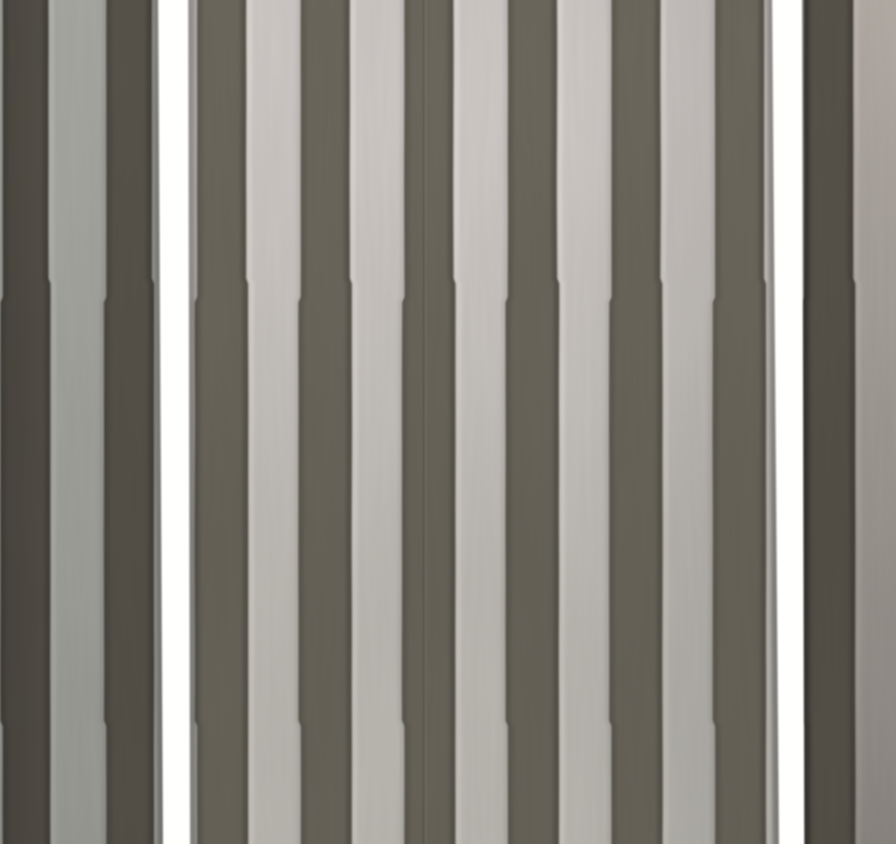
Write a WebGL 2 fragment shader that draws this texture.

```glsl
#version 300 es
precision highp float;
// Upright slats: evenly pitched pale bars on dark grey, cut by two slim white gaps
// into three panels. Each panel has its own stripe offset and tone; the bar edges
// step slightly at two heights, and stretched gradient noise adds a faint grain.
uniform vec2 u_resolution;
out vec4 outColor;

const vec3 DARK_MID = vec3(0.400, 0.385, 0.345);
const vec3 DARK_SIDE = vec3(0.325, 0.310, 0.278);
const vec3 PALE_TOP = vec3(0.785, 0.765, 0.752);
const vec3 PALE_LOW = vec3(0.705, 0.695, 0.670);
const vec3 PALE_LEFT = vec3(0.600, 0.600, 0.580);
const vec3 PALE_RIGHT = vec3(0.610, 0.590, 0.565);
const vec3 GAP_WHITE = vec3(1.0, 1.0, 0.995);
const float PITCH = 0.1156;

vec2 hashGradient(vec2 cell) {
  vec2 q = vec2(dot(cell, vec2(127.1, 311.7)), dot(cell, vec2(269.5, 183.3)));
  return fract(sin(q) * 43758.5) * 2.0 - 1.0;
}

float gradientNoise(vec2 p) {
  vec2 i = floor(p), f = fract(p);
  vec2 w = f * f * f * (f * (f * 6.0 - 15.0) + 10.0);
  float a = dot(hashGradient(i), f);
  float b = dot(hashGradient(i + vec2(1, 0)), f - vec2(1, 0));
  float c = dot(hashGradient(i + vec2(0, 1)), f - vec2(0, 1));
  float d = dot(hashGradient(i + vec2(1, 1)), f - vec2(1, 1));
  return mix(mix(a, b, w.x), mix(c, d, w.x), w.y);
}

// Soft coverage of the interval from lo to hi
float band(float x, float lo, float hi, float soft) {
  return smoothstep(lo - soft, lo + soft, x) - smoothstep(hi - soft, hi + soft, x);
}

// Signed distance along x from the middle of the nearest repeat
float repeatOffset(float x, float center, float pitch) {
  return (fract((x - center) / pitch + 0.5) - 0.5) * pitch;
}

// Bell-shaped falloff around zero
float glow(float d, float width) {
  return exp(-d * d / (width * width));
}

// Signed distance to a leaning gap that narrows downwards; negative inside
float gapDistance(vec2 p, float low, float top, float halfLow, float halfTop) {
  return abs(p.x - mix(low, top, p.y)) - mix(halfLow, halfTop, p.y);
}

void main() {
  vec2 p = gl_FragCoord.xy / u_resolution;
  float pixel = 1.0 / u_resolution.x;
  float soft = max(0.0022, pixel);

  // Panels and their stripe layout
  float isLeft = 1.0 - step(0.195, p.x);
  float isRight = step(0.881, p.x);
  float isSide = isLeft + isRight;
  float center = mix(mix(0.3055, 0.0866, isLeft), 0.983, isRight);
  float halfWidth = mix(0.0284, 0.0303, isLeft);

  // Bar edges step sideways at two heights, with a slight waver
  float waver = 0.0007 * gradientNoise(vec2(floor(p.x / PITCH * 2.0), p.y * 7.0));
  float upper = smoothstep(0.640, 0.650, p.y);
  float lower = 1.0 - smoothstep(0.138, 0.148, p.y);
  float lo = -halfWidth - 0.0022 * smoothstep(0.662, 0.672, p.y) + waver;
  float hi = halfWidth - 0.0010 + 0.0026 * max(upper, lower) + waver;
  float d = repeatOffset(p.x, center, PITCH);
  float pale = band(d, lo, hi, soft);

  // Dark bars: dimmer side panels, shaded along both edges
  vec3 dark = mix(DARK_MID, DARK_SIDE, isSide);
  dark *= 1.0 - 0.12 * isLeft * (1.0 - smoothstep(0.0, 0.08, p.x));
  dark *= 0.975 + 0.05 * smoothstep(0.25, 0.95, p.y);
  dark *= 1.0 - 0.16 * glow(d - lo + 0.003, 0.004) - 0.10 * glow(d - hi - 0.003, 0.004);

  // Pale bars: fade downwards, bright left rim and dull right rim
  vec3 paleColor = mix(PALE_LOW, PALE_TOP, smoothstep(0.1, 0.95, p.y));
  paleColor *= 1.0 - 0.06 * smoothstep(0.62, 0.80, p.x);
  paleColor = mix(paleColor, PALE_LEFT * (0.97 + 0.10 * p.y), isLeft);
  paleColor = mix(paleColor, PALE_RIGHT * (0.86 + 0.26 * p.y), isRight);
  paleColor *= 1.0 + 0.06 * glow(d - lo - 0.004, 0.003) - 0.07 * glow(d - hi + 0.001, 0.004);

  vec3 color = mix(dark, paleColor, pale);

  // Fine seam inside one dark bar
  color *= 1.0 - 0.09 * glow(p.x - 0.4727, max(0.0012, pixel));
  color *= 1.0 + 0.05 * glow(p.x - 0.4755, max(0.0014, pixel));

  // Upright grain and broad tonal drift
  float grain = gradientNoise(p * vec2(150.0, 9.0));
  float drift = gradientNoise(p * vec2(9.0, 4.0) + 17.0);
  color *= 1.0 + 0.020 * grain + 0.025 * drift;

  // White gaps with a dim lip on each side
  float gap = min(gapDistance(p, 0.1970, 0.1932, 0.0150, 0.0166),
                  gapDistance(p, 0.8835, 0.8785, 0.0140, 0.0166));
  color *= 1.0 - 0.26 * glow(gap - 0.003, 0.005);
  color = mix(color, GAP_WHITE, 1.0 - smoothstep(-soft, soft, gap));

  outColor = vec4(color, 1.0);
}
```
